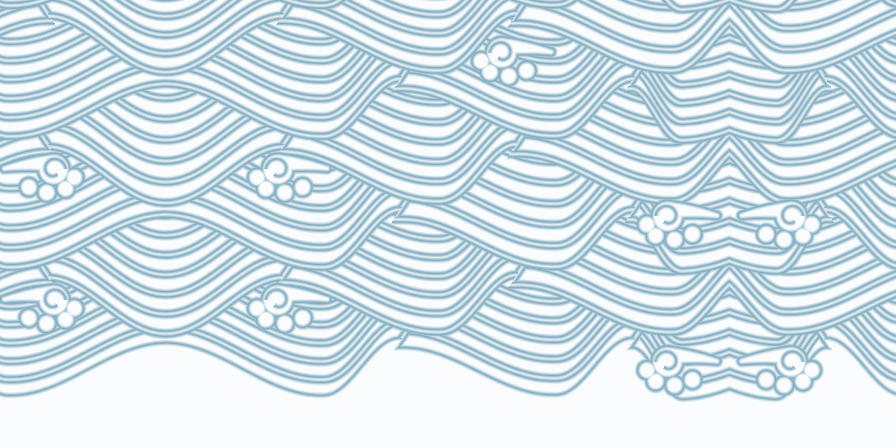
A Shadertoy shader for this pattern:

```glsl
const vec3 PAPER = vec3(0.985, 0.99, 0.992);
const vec3 INK = vec3(0.44, 0.64, 0.73);
const float HALF_LINE = 0.0032;
const float SOFTNESS = 0.0054;
const float MIRROR_X = 0.37;      // first axis of symmetry
const float MIRROR_SPAN = 1.258;  // distance between axes
const float WAVE_WIDTH = 0.52;
const float WAVE_HEIGHT = 0.12;
const float ROW_STEP = 0.146;
const float LOWEST_TROUGH = 0.115;
const float BAND = 0.044;
const float GAP = 0.012;
const float TILT = 0.022;
const float SKEW = 0.68;          // trough position inside a wave
const float END_SKEW = 0.22;      // the same beside the second axis
const float SEAM_LEAN = 1.3;
const int TOP_ROW = 7;
const float PI = 3.14159265;

// Curl columns: x, lowest y, vertical step
const vec3 CURLS[3] = vec3[3](
    vec3(0.25, 0.318, 0.292), vec3(0.75, 0.87, 0.5), vec3(1.12, 0.18, 0.325));

float hash(vec2 p) {
    return fract(sin(dot(p, vec2(41.3, 289.1))) * 4375.5);
}

float foldMirror(float x) {
    return abs(mod(x - MIRROR_X + MIRROR_SPAN, 2.0 * MIRROR_SPAN) - MIRROR_SPAN);
}

// Height (x) and slope (y) of a wave: long descent, short rise
vec2 waveProfile(float w, float trough) {
    float rate = w < trough ? 0.5 / trough : 0.5 / (1.0 - trough);
    float phase = 2.0 * PI * (0.5 + (w - trough) * rate);
    return WAVE_HEIGHT * vec2(0.5 + 0.5 * cos(phase), -PI * rate * sin(phase) / WAVE_WIDTH);
}

// Distance to the nearest ink line of the overlapping wave bundles
float waveLines(vec2 p) {
    float column = p.x / WAVE_WIDTH;
    float nearest = 1.0;
    for (int row = TOP_ROW; row >= 0; row--) {
        float base = LOWEST_TROUGH + float(row) * ROW_STEP;
        float offset = row % 2 == 0 ? 0.0 : 0.5;
        float lean = SEAM_LEAN * clamp(p.y - base - WAVE_HEIGHT, -0.04, 0.14);
        float s = column - offset - lean;
        float cell = floor(s);
        float w = clamp(column - offset - cell, 0.0, 1.0);

        // Symmetric at the first axis, skewed further out
        float center = cell + offset + 0.5;
        float trough = mix(0.5, SKEW, clamp(2.0 * center, 0.0, 1.0));
        if (center > 2.3) trough = END_SKEW;

        // Height above the trough curve, and its slope correction
        float tilt = TILT * clamp(column, 0.0, 1.0);
        vec2 wave = waveProfile(w, trough);
        float v = p.y - base - wave.x - tilt * (w - 0.5);
        float slope = wave.y + tilt / WAVE_WIDTH;
        float scale = inversesqrt(1.0 + slope * slope);

        if (v < 0.0) {
            float outline = -v * scale;
            nearest = min(nearest, outline);
            if (row > 0) {
                if (outline < GAP) return min(nearest, GAP - outline);
                nearest = min(nearest, outline - GAP);
            }
            continue;
        }

        // Nested bands, each drawn as a pair of lines
        float pitch = BAND * (0.93 + 0.14 * hash(vec2(cell, float(row))));
        float t = mod(v, pitch);
        float inner = abs(t - pitch + GAP / scale);
        float bands = min(min(t, pitch - t), inner) * scale;

        // Slanted seam between neighbouring bundles
        if (column > 0.35) {
            float seam = min(fract(s), 1.0 - fract(s)) * WAVE_WIDTH * 0.83;
            float edge = abs(seam - 0.5 * GAP);
            bands = seam < 0.5 * GAP ? edge : min(bands, edge);
        }
        return min(nearest, bands);
    }
    return nearest;
}

float circle(vec2 p, vec2 center, float radius) {
    return length(p - center) - radius;
}

// Foam silhouette: round head, scalloped lobes and a tapering tail
float curlShape(vec2 p) {
    float d = circle(p, vec2(0.0, 0.012), 0.036);
    for (int i = 0; i < 4; i++) {
        float a = PI * (1.02 + 0.25 * float(i));
        vec2 lobe = vec2(0.012, -0.004) + vec2(0.058, 0.036) * vec2(cos(a), sin(a));
        d = min(d, circle(p, lobe, 0.021));
    }
    float along = clamp(p.x / 0.11, 0.0, 1.0);
    vec2 spine = vec2(0.11 * along, 0.026 - 0.012 * along * along);
    return min(d, circle(p, spine, 0.022 * (1.0 - 0.6 * along)));
}

// Open hook inside the foam
float curlHook(vec2 p) {
    vec2 q = p - vec2(0.0, 0.012);
    float angle = atan(q.y, q.x);
    return angle < -2.2 ? 1.0 : abs(length(q) - 0.019 - 0.0025 * angle);
}

void mainImage(out vec4 fragColor, in vec2 fragCoord) {
    vec2 p = fragCoord / iResolution.y;
    p.x = foldMirror(p.x);
    float lines = waveLines(p);

    // Curls cover the bands beneath them
    for (int i = 0; i < 3; i++) {
        for (int j = 0; j < 2; j++) {
            vec2 local = p - CURLS[i].xy - vec2(0.0, CURLS[i].z * float(j));
            float shape = curlShape(local);
            lines = shape < 0.0 ? min(-shape, curlHook(local)) : min(lines, shape);
        }
    }

    float soft = max(SOFTNESS, 0.7 / iResolution.y);
    float ink = 1.0 - smoothstep(HALF_LINE - soft, HALF_LINE + soft, lines);
    fragColor = vec4(mix(PAPER, INK, ink), 1.0);
}
```
